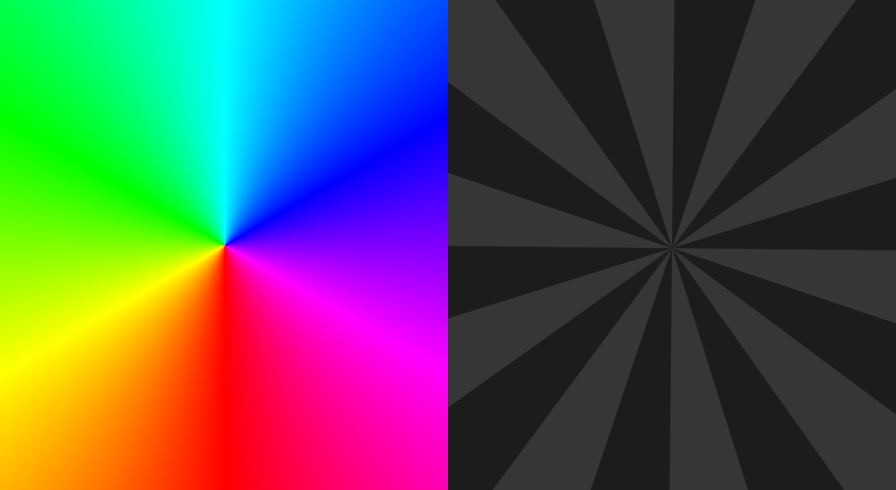
This background is drawn by a Shadertoy shader. Its source:

```glsl
// Split background: a rainbow hue wheel on the left, a dark grey sunburst on the right.

const float TAU = 6.28318531;

// Fully saturated colour for a hue in turns
vec3 hueColor(float hue) {
    vec3 ramp = abs(fract(hue + vec3(0.0, 2.0, 1.0) / 3.0) * 6.0 - 3.0);
    return clamp(ramp - 1.0, 0.0, 1.0);
}

// Conic rainbow: red points down, hue grows clockwise
vec3 hueWheel(vec2 p) {
    return hueColor(atan(-p.x, -p.y) / TAU);
}

// Alternating wedges; softness is the edge half-width in canvas units
vec3 sunburst(vec2 p, float pairs, float tilt, float softness, vec3 dark, vec3 light) {
    float angle = atan(p.y, p.x) + tilt;
    float edgeDistance = length(p) * sin(angle * pairs) / pairs;
    return mix(light, dark, smoothstep(-softness, softness, edgeDistance));
}

void mainImage(out vec4 fragColor, in vec2 fragCoord) {
    float pixel = 1.0 / iResolution.y;
    vec2 uv = fragCoord * pixel;
    float width = iResolution.x * pixel;

    // Centres of the two panels
    vec2 wheelCenter = vec2(0.251 * width, 0.499);
    vec2 burstCenter = vec2(0.75 * width, 0.4935);

    vec3 wheel = hueWheel(uv - wheelCenter);
    vec3 burst = sunburst(uv - burstCenter, 10.0, 0.01, 0.75 * pixel,
                          vec3(0.11), vec3(0.21));

    // Panel seam at mid-width
    float seam = smoothstep(-0.5 * pixel, 0.5 * pixel, uv.x - 0.5 * width);
    fragColor = vec4(mix(wheel, burst, seam), 1.0);
}
```
